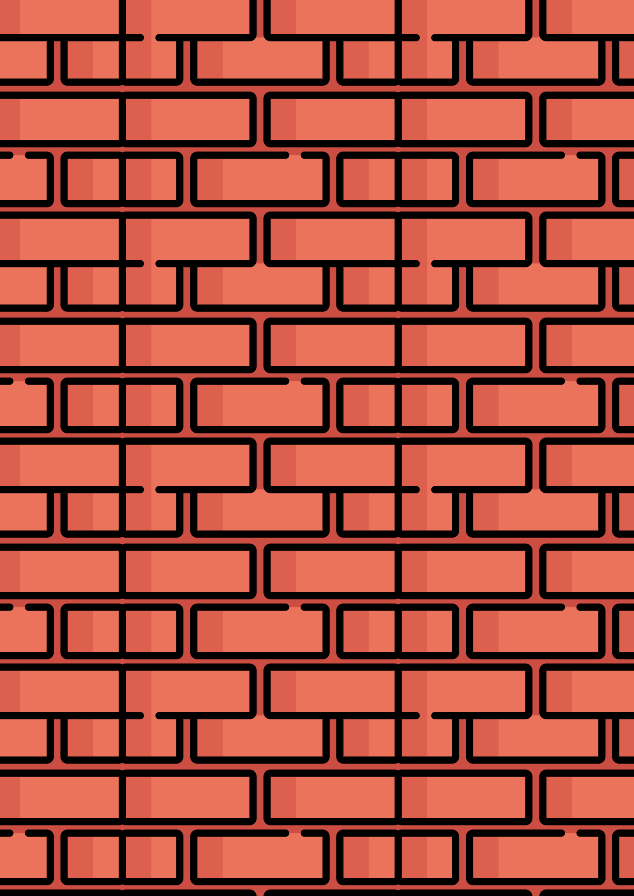
Reproduce this pattern procedurally as a Shadertoy shader.

```glsl
// Cartoon brick wall: rounded black outlines, shaded left ends, broken strokes and visible tile seams.

#define UNITS 768.0                    // canvas height in design units
#define TILE vec2(236.4, 193.7)        // size of one repeat
#define ORIGIN vec2(104.9, 76.0)       // tile corner, measured from the top left
#define BRICK_HEIGHT 41.6
#define ROW_STEP 51.4
#define SEAM_Y 149.8                   // where the two lowest rows share an outline
#define STROKE 3.1                     // half the outline width
#define CORNER 3.0
#define SHADE_WIDTH 24.8
#define BREAK_HALF 8.0                 // half length of a stroke break, caps included

const vec3 INK = vec3(0.005, 0.0, 0.0);
const vec3 MORTAR = vec3(0.80, 0.305, 0.258);
const vec3 CLAY = vec3(0.922, 0.448, 0.355);
const vec3 CLAY_SHADE = vec3(0.862, 0.378, 0.303);

float roundedBox(vec2 p, vec2 lo, vec2 hi) {
    vec2 q = abs(p - 0.5 * (lo + hi)) - 0.5 * (hi - lo) + CORNER;
    return length(max(q, 0.0)) + min(max(q.x, q.y), 0.0) - CORNER;
}

// Left and right ends of the brick nearest to x; cut rows hold two half bricks.
vec2 brickSpan(float x, bool cutRow) {
    if (!cutRow) return x < 118.0 ? vec2(0.0, 112.0) : vec2(124.0, TILE.x);
    if (x < 55.0) return vec2(0.0, 49.2);
    return x < 180.5 ? vec2(61.2, 174.6) : vec2(186.4, TILE.x);
}

// Opens a round-capped break in a horizontal stroke centred at c.
float breakStroke(float d, vec2 p, vec2 c) {
    vec2 q = vec2(BREAK_HALF - abs(p.x - c.x), p.y - c.y);
    return q.x > 0.0 && abs(q.y) < 10.0 ? max(d, length(q)) : d;
}

float coverage(float d, float pixel) {
    return 1.0 - smoothstep(-0.5 * pixel, 0.5 * pixel, d);
}

void mainImage(out vec4 fragColor, in vec2 fragCoord) {
    float pixel = UNITS / iResolution.y;
    vec2 wall = vec2(fragCoord.x, iResolution.y - fragCoord.y) * pixel;
    vec2 p = mod(wall - ORIGIN, TILE);

    vec3 color = MORTAR;
    float ink = 1e3;
    for (int row = 0; row < 4; row++) {
        bool cutRow = row == 1 || row == 3;
        vec2 span = brickSpan(p.x, cutRow);
        float top = 5.6 + float(row) * ROW_STEP;
        float bottom = top + BRICK_HEIGHT;
        float clip = -1e3;
        if (row == 3) {                // lowest row is trimmed by the seam
            top = SEAM_Y - BRICK_HEIGHT;
            bottom = 188.1;
            clip = SEAM_Y - p.y;
        }
        float brick = roundedBox(p, vec2(span.x, top), vec2(span.y, bottom));

        // Clay face with a darker left end
        float shade = coverage(p.x - span.x - SHADE_WIDTH, pixel);
        vec3 face = mix(CLAY, CLAY_SHADE, shade);
        color = mix(color, face, coverage(max(brick, clip), pixel));

        // Outline, with breaks in the second row's top and third row's bottom
        float outline = abs(brick);
        if (row == 1) outline = breakStroke(outline, p, vec2(147.9, top));
        if (row == 2) outline = breakStroke(outline, p, vec2(23.4, bottom));
        ink = min(ink, max(outline - STROKE, clip));
    }
    color = mix(color, INK, coverage(ink, pixel));
    fragColor = vec4(color, 1.0);
}
```
